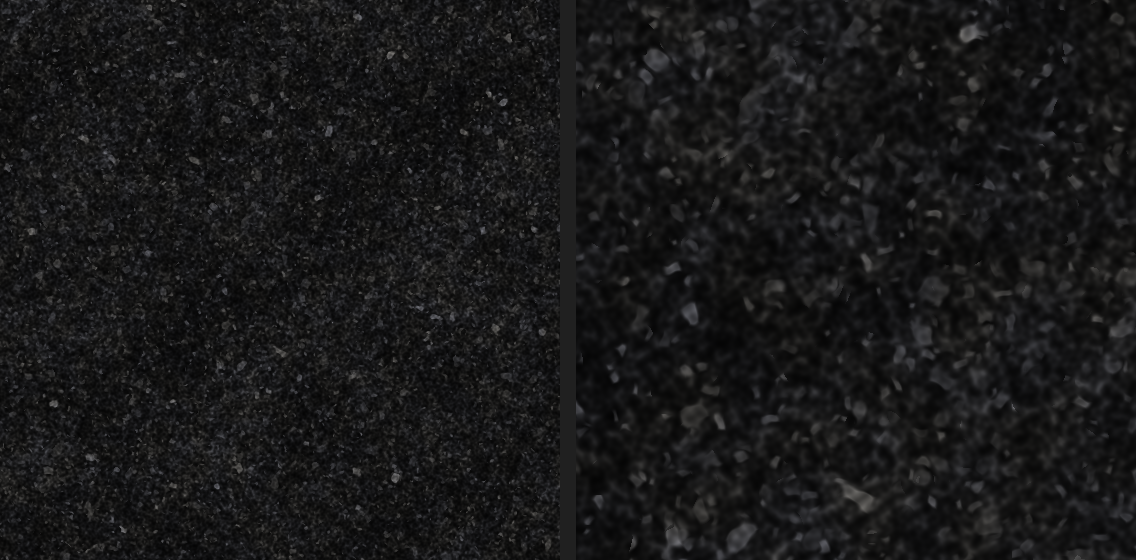
Left, the full canvas; right, a detail of the centre.
This texture is drawn by a WebGL 1 fragment shader. Its source:

```glsl
precision highp float;
// Dark speckled granite: near-black fine grain with scattered soft grey flecks.
uniform vec2 u_resolution;

const vec3 MID_GREY = vec3(0.085);
const vec3 WARM_TINT = vec3(1.02, 1.0, 0.97);
const vec3 COOL_TINT = vec3(0.98, 0.99, 1.06);
const float CONTRAST = 0.53;
const float TAU = 6.2831853;

vec3 hash3(vec2 p, float seed) {
  vec3 q = fract(vec3(p.xyx + seed * 17.3) * vec3(0.1031, 0.1030, 0.0973));
  q += dot(q, q.yxz + 33.33);
  return fract((q.xxy + q.yzz) * q.zyx);
}

mat2 rotation(float angle) {
  float c = cos(angle), s = sin(angle);
  return mat2(c, s, -s, c);
}

float cornerSlope(vec2 cell, vec2 offset, float seed) {
  float angle = TAU * hash3(cell, seed).x;
  return dot(vec2(cos(angle), sin(angle)), offset);
}

// Gradient noise scaled to roughly unit variance.
float gradientNoise(vec2 p, float seed) {
  p = rotation(seed) * p + 211.0;
  vec2 cell = floor(p), f = fract(p);
  vec2 w = f * f * f * (f * (f * 6.0 - 15.0) + 10.0);
  float low = mix(cornerSlope(cell, f, seed),
                  cornerSlope(cell + vec2(1, 0), f - vec2(1, 0), seed), w.x);
  float high = mix(cornerSlope(cell + vec2(0, 1), f - vec2(0, 1), seed),
                   cornerSlope(cell + vec2(1, 1), f - vec2(1, 1), seed), w.x);
  return 4.6 * mix(low, high, w.y);
}

// Scattered flecks: x is coverage, y is brightness. Radii are in cell units.
vec2 flecks(vec2 p, float seed, float density, vec2 radii, float softness) {
  vec2 home = floor(p);
  vec2 result = vec2(0.0);
  for (int j = -1; j <= 1; j++) {
    for (int i = -1; i <= 1; i++) {
      vec2 cell = home + vec2(float(i), float(j));
      vec3 place = hash3(cell, seed);
      vec3 shape = hash3(cell, seed + 5.0);
      vec2 d = rotation(TAU * shape.x) * (p - cell - place.xy);
      float stretch = mix(1.0, 1.45, shape.y);
      d *= vec2(1.0 / stretch, stretch);
      // Blend of round and boxy distance gives a chipped outline.
      float dist = mix(length(d), max(abs(d.x), abs(d.y)), 0.5);
      float radius = mix(radii.x, radii.y, shape.z * shape.z);
      float cover = 1.0 - smoothstep(radius - softness, radius + softness, dist);
      cover *= step(place.z, density);
      if (cover > result.x) result = vec2(cover, hash3(cell, seed + 9.0).x);
    }
  }
  return result;
}

void main() {
  vec2 uv = gl_FragCoord.xy / min(u_resolution.x, u_resolution.y);

  // Ground: fine and medium grain over gentle clumps and broad drift.
  float fine = gradientNoise(uv * 190.0, 1.0);
  float medium = gradientNoise(uv * 105.0, 2.0);
  float clump = gradientNoise(uv * 36.0, 3.0);
  float broad = gradientNoise(uv * 6.0, 4.0);
  float tone = -0.18 + 0.42 * fine + 0.5 * medium + 0.28 * clump + 0.22 * broad;

  // Flecks gather where the clumps are light; the warp roughens their edges.
  vec2 warp = vec2(medium, gradientNoise(uv * 120.0, 6.0)) * 0.0008;
  float gather = 1.0 + 0.3 * clump + 0.15 * broad;
  vec2 small = flecks((uv + warp) * 90.0, 11.0, 0.42 * gather, vec2(0.16, 0.34), 0.12);
  vec2 large = flecks((uv + warp) * 42.0, 23.0, 0.3 * gather, vec2(0.12, 0.33), 0.07);
  float smallTone = 0.9 + 1.3 * small.y + 0.25 * fine;
  float largeTone = 1.2 + 1.5 * large.y * large.y + 0.25 * fine;
  tone = mix(tone, max(tone, smallTone), small.x);
  tone = mix(tone, max(tone, largeTone), large.x);

  // Exponential response keeps the ground dark and the highlights sparse.
  float hue = smoothstep(-1.5, 1.5, gradientNoise(uv * 22.0, 7.0));
  vec3 color = MID_GREY * exp(CONTRAST * tone) * mix(WARM_TINT, COOL_TINT, hue);
  gl_FragColor = vec4(color, 1.0);
}
```
